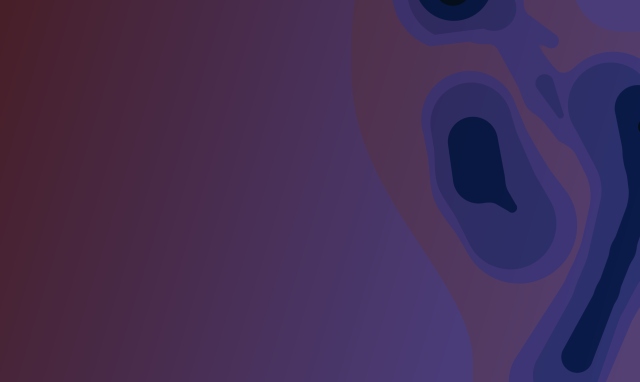
Reproduce this background procedurally as a WebGL 2 fragment shader.

```glsl
#version 300 es
precision highp float;

uniform vec2 u_resolution;
out vec4 fragColor;

// Canvas height in design units; y runs downward from the top edge.
const float HEIGHT = 4.58;

// Smooth union of two distances.
float blend(float a, float b, float k) {
    float h = max(k - abs(a - b), 0.0) / k;
    return min(a, b) - h * h * k * 0.25;
}

float disc(vec2 p, vec3 c) {
    return length(p - c.xy) - c.z;
}

// Tapered capsule between two discs given as (x, y, radius).
float taper(vec2 p, vec3 a, vec3 b) {
    vec2 axis = b.xy - a.xy;
    float h = clamp(dot(p - a.xy, axis) / dot(axis, axis), 0.0, 1.0);
    return disc(p, mix(a, b, h));
}

// Two tapered capsules sharing a softened joint.
float bend(vec2 p, vec3 a, vec3 b, vec3 c, float k) {
    return blend(taper(p, a, b), taper(p, b, c), k);
}

vec3 paint(vec3 under, vec3 color, float d, float pixel) {
    return mix(color, under, smoothstep(-0.7 * pixel, 0.7 * pixel, d));
}

// Left border of the plum field.
float plumField(vec2 p) {
    float y = p.y / HEIGHT;
    float s = smoothstep(0.0, 1.0, pow(clamp((y - 0.15) / 0.8, 0.0, 1.0), 1.25));
    float flare = max(1.0 - y / 0.15, 0.0);
    float border = 4.21 + 1.46 * s + 0.04 * flare * flare;
    return (border - p.x) * 0.85;
}

// Outer violet rim: stream, upper pool, connecting channel and island.
float violetRim(vec2 p) {
    float stream = bend(p, vec3(7.35, 1.28, 0.66), vec3(7.9, 2.15, 0.76), vec3(7.31, 3.35, 0.44), 0.15);
    stream = blend(stream, taper(p, vec3(7.31, 3.35, 0.44), vec3(6.66, 4.58, 0.56)), 0.15);
    float pool = taper(p, vec3(5.4, -0.1, 0.7), vec3(5.8, 0.05, 0.48));
    float channel = bend(p, vec3(6.1, 0.42, 0.2), vec3(6.55, 1.12, 0.26), vec3(6.9, 1.3, 0.44), 0.1);
    float finger = taper(p, vec3(6.1, 0.16, 0.13), vec3(6.61, 0.49, 0.09));
    float d = blend(blend(stream, channel, 0.12), blend(pool, finger, 0.08), 0.1);
    float island = bend(p, vec3(5.63, 1.43, 0.58), vec3(5.85, 2.15, 0.66), vec3(6.22, 2.7, 0.7), 0.12);
    return min(d, island);
}

// Middle indigo terrace inside the rim.
float indigoTerrace(vec2 p) {
    float stream = bend(p, vec3(7.32, 1.26, 0.51), vec3(7.9, 2.1, 0.63), vec3(7.25, 3.45, 0.29), 0.15);
    stream = blend(stream, taper(p, vec3(7.25, 3.45, 0.29), vec3(6.78, 4.5, 0.39)), 0.15);
    float pool = taper(p, vec3(5.48, -0.12, 0.6), vec3(5.92, 0.1, 0.27));
    float islet = taper(p, vec3(6.53, 1.0, 0.11), vec3(6.72, 1.38, 0.04));
    float island = bend(p, vec3(5.65, 1.48, 0.49), vec3(5.78, 2.05, 0.53), vec3(6.12, 2.68, 0.55), 0.12);
    return min(min(stream, pool), min(islet, island));
}

// Deep navy cores.
float navyCore(vec2 p) {
    float stream = bend(p, vec3(7.65, 1.3, 0.28), vec3(7.72, 1.9, 0.23), vec3(7.68, 2.4, 0.13), 0.08);
    float tail = bend(p, vec3(7.47, 3.0, 0.14), vec3(7.28, 3.5, 0.13), vec3(6.92, 4.28, 0.19), 0.06);
    float neck = taper(p, vec3(7.68, 2.4, 0.13), vec3(7.47, 3.0, 0.14));
    stream = blend(blend(stream, neck, 0.06), tail, 0.06);
    float island = taper(p, vec3(5.67, 1.7, 0.3), vec3(5.74, 2.13, 0.31));
    island = blend(island, taper(p, vec3(5.85, 2.2, 0.17), vec3(6.14, 2.49, 0.06)), 0.08);
    return min(min(stream, island), disc(p, vec3(5.44, -0.22, 0.47)));
}

void main() {
    float pixel = HEIGHT / u_resolution.y;
    vec2 p = vec2(gl_FragCoord.x, u_resolution.y - gl_FragCoord.y) * pixel;

    // Slanted light shared by every layer.
    float slant = p.x + 0.3 * p.y;
    float wash = clamp(slant / 6.7, 0.0, 1.0);
    float glow = clamp((slant - 4.3) / 4.5, 0.0, 1.0);
    vec3 violet = vec3(0.29, 0.235, 0.475);
    vec3 color = mix(vec3(0.28, 0.12, 0.155), violet, wash);

    // Terraces from the field down to the darkest hollows.
    vec3 plum = mix(vec3(0.31, 0.19, 0.295), vec3(0.33, 0.25, 0.45), glow);
    vec3 rim = mix(vec3(0.235, 0.19, 0.41), vec3(0.24, 0.215, 0.48), glow);
    vec3 indigo = mix(vec3(0.19, 0.16, 0.355), vec3(0.17, 0.195, 0.44), glow);
    vec3 navy = mix(vec3(0.03, 0.085, 0.235), vec3(0.04, 0.105, 0.29), glow);
    color = paint(color, plum, plumField(p), pixel);
    color = paint(color, violet, taper(p, vec3(7.45, -0.2, 0.58), vec3(8.0, -0.2, 0.58)), pixel);
    color = paint(color, rim, violetRim(p), pixel);
    color = paint(color, indigo, indigoTerrace(p), pixel);
    color = paint(color, navy, navyCore(p), pixel);
    float hollow = min(disc(p, vec3(5.43, -0.15, 0.22)), disc(p, vec3(7.75, 1.52, 0.1)));
    color = paint(color, vec3(0.02, 0.06, 0.11), hollow, pixel);

    fragColor = vec4(color, 1.0);
}
```
